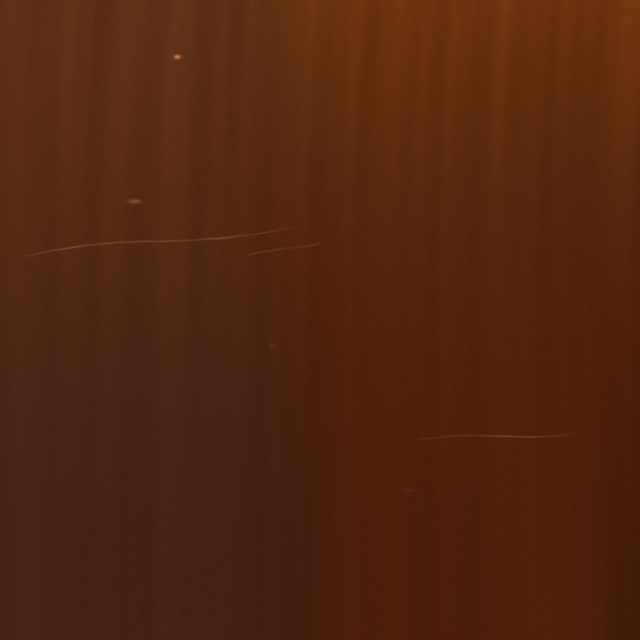
A Shadertoy shader for this texture:

```glsl
// Dark varnished wood with soft vertical streaks, hairline scratches and dust specks.
#define STREAK_FREQ 25.0
#define STREAK_GAIN 0.15
#define GRAIN_GAIN 0.035
#define SCRATCH_WIDTH 0.0016
#define SCRATCH_GAIN 0.15
#define SPECK_SIZE 0.0040
#define SPECK_COUNT 4
#define SCRATCH_COUNT 3

const float TAU = 6.2831853;
const vec3 UMBER_LOW = vec3(0.268, 0.134, 0.083);
const vec3 UMBER_HIGH = vec3(0.365, 0.184, 0.083);
const vec3 RUSSET_LOW = vec3(0.297, 0.121, 0.050);
const vec3 RUSSET_HIGH = vec3(0.425, 0.198, 0.050);
const vec3 SCRATCH_TINT = vec3(1.0, 0.72, 0.50);

// Each scratch: start point, then end point
const vec4 SCRATCHES[SCRATCH_COUNT] = vec4[](
    vec4(0.020, 0.595, 0.490, 0.652),
    vec4(0.375, 0.597, 0.520, 0.626),
    vec4(0.640, 0.310, 0.925, 0.327));

float hash(vec2 p) {
    vec3 q = fract(vec3(p.xyx) * 0.1031);
    q += dot(q, q.yzx + 33.33);
    return fract((q.x + q.y) * q.z);
}

float cornerSlope(vec2 cell, vec2 offset) {
    float angle = TAU * hash(cell + 57.0);
    return dot(vec2(cos(angle), sin(angle)), offset);
}

float gradientNoise(vec2 p) {
    vec2 cell = floor(p), f = fract(p);
    vec2 u = f * f * f * (f * (f * 6.0 - 15.0) + 10.0);
    vec2 e = vec2(1.0, 0.0);
    float low = mix(cornerSlope(cell, f), cornerSlope(cell + e.xy, f - e.xy), u.x);
    float high = mix(cornerSlope(cell + e.yx, f - e.yx), cornerSlope(cell + 1.0, f - 1.0), u.x);
    return mix(low, high, u.y);
}

// Long streaks that lean slightly near the top
float streaks(vec2 p) {
    float rise = max(p.y - 0.55, 0.0);
    float x = p.x - 0.10 * rise * rise + 0.004 * gradientNoise(p * vec2(3.0, 2.0));
    float broad = gradientNoise(vec2(x * STREAK_FREQ * 0.4, p.y * 0.7 + 3.3));
    float medium = gradientNoise(vec2(x * STREAK_FREQ, p.y * 0.9 + 11.4));
    float fine = gradientNoise(vec2(x * STREAK_FREQ * 2.1, p.y * 1.3 + 23.6));
    return 0.7 * broad + medium + 0.5 * fine;
}

// Warm base: greyer umber at left, redder russet at right, lighter towards the top
vec3 varnish(vec2 p) {
    vec3 umber = mix(UMBER_LOW, UMBER_HIGH, smoothstep(0.1, 1.1, p.y));
    vec3 russet = mix(RUSSET_LOW, RUSSET_HIGH, pow(clamp(p.y, 0.0, 1.0), 2.6));
    vec3 color = mix(umber, russet, smoothstep(0.28, 0.60, p.x));
    float shade = exp(-pow((p.x - 0.42) / 0.07, 2.0)) * (1.0 - 0.6 * p.y);
    float edge = smoothstep(0.90, 1.0, p.x) * (1.0 - p.y);
    return color * (1.0 - 0.07 * shade - 0.14 * edge);
}

// Wavy hairline with tapered ends and uneven strength
float scratch(vec2 p, vec4 ends, float seed, float pixel) {
    float t = (p.x - ends.x) / (ends.z - ends.x);
    float wave = 0.016 * (ends.z - ends.x) * sin(TAU * t);
    wave += 0.0012 * gradientNoise(vec2(p.x * 28.0, seed));
    float d = abs(p.y - mix(ends.y, ends.w, t) - wave);
    float taper = smoothstep(0.0, 0.12, t) * (1.0 - smoothstep(0.75, 1.0, t));
    float wear = 0.75 + 0.7 * gradientNoise(vec2(p.x * 22.0, seed + 7.5));
    float width = max(SCRATCH_WIDTH, 0.8 * pixel);
    return exp(-d * d / (width * width)) * taper * wear;
}

// Scattered dust, each speck fainter than the one above it
float specks(vec2 p) {
    float sum = 0.0;
    for (int i = 0; i < SPECK_COUNT; i++) {
        float k = float(i);
        vec2 center = vec2(0.277 + 0.074 * k - 0.14 * sin(k * TAU / 4.0), 0.911 - 0.2255 * k);
        float stretch = mod(k, 2.0) < 0.5 ? 1.2 : 2.4;
        vec2 d = (p - center) / (SPECK_SIZE * vec2(stretch, 0.85));
        sum += exp(-dot(d, d)) * 0.42 / (1.0 + 1.1 * k * k);
    }
    return sum;
}

void mainImage(out vec4 fragColor, in vec2 fragCoord) {
    vec2 p = fragCoord / iResolution.xy;
    float pixel = 1.0 / iResolution.y;
    vec3 color = varnish(p);

    // Streaks are strongest near the top and tinted ochre
    float strength = STREAK_GAIN * mix(0.45, 1.0, smoothstep(0.25, 1.0, p.y));
    color *= 1.0 + strength * streaks(p) * vec3(0.9, 1.05, 0.95);

    // Faint slanted cross grain
    float grain = gradientNoise(vec2(p.x * 75.0, p.y * 170.0 + p.x * 30.0));
    grain += 0.8 * gradientNoise(p * 210.0 + 5.0);
    color *= 1.0 + GRAIN_GAIN * grain;

    float marks = 0.0;
    for (int i = 0; i < SCRATCH_COUNT; i++) {
        float fade = i == 1 ? 0.55 : 1.0;
        marks += fade * scratch(p, SCRATCHES[i], float(i) * 3.7 + 0.5, pixel);
    }
    color += SCRATCH_TINT * (SCRATCH_GAIN * marks + specks(p));
    fragColor = vec4(clamp(color, 0.0, 1.0), 1.0);
}
```
